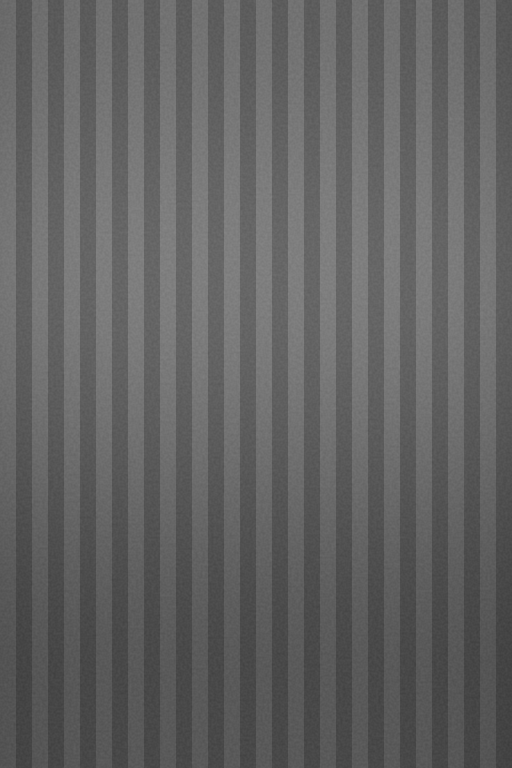
A Shadertoy shader for this pattern:

```glsl
float hash(vec2 p) {
    p = fract(p * vec2(0.1031, 0.1137));
    p += dot(p, p.yx + 33.33);
    return fract((p.x + p.y) * p.x * 7.13);
}

vec2 gradient(vec2 cell) {
    float angle = 6.2832 * hash(cell);
    return vec2(cos(angle), sin(angle));
}

float gradientNoise(vec2 p) {
    vec2 i = floor(p), f = fract(p);
    vec2 w = f * f * f * (f * (f * 6.0 - 15.0) + 10.0);
    vec2 e = vec2(1.0, 0.0);
    float bottom = mix(dot(gradient(i), f), dot(gradient(i + e), f - e), w.x);
    float top = mix(dot(gradient(i + e.yx), f - e.yx), dot(gradient(i + e.xx), f - e.xx), w.x);
    return mix(bottom, top, w.y);
}

// Coverage of the light half of each of the stripe pairs
float lightStripe(float x, float count) {
    float edge = abs(fract(x * count + 0.25) - 0.5) - 0.25;
    float blur = 0.5 * count / iResolution.x;
    return 1.0 - smoothstep(-blur, blur, edge);
}

void mainImage(out vec4 fragColor, in vec2 fragCoord) {
    vec2 uv = fragCoord / iResolution.xy;

    // Soft glow in the upper half, fading to a dark base
    float shade = mix(0.35, 0.497, smoothstep(0.1, 0.66, uv.y));
    shade -= 0.05 * smoothstep(0.66, 1.0, uv.y);
    shade *= 1.0 - 0.08 * pow(abs(uv.x * 2.0 - 1.0), 4.0);

    shade *= mix(0.81, 1.0, lightStripe(uv.x, 16.0));

    // Fine paper grain
    vec2 grainPos = fragCoord / iResolution.x * 230.0;
    shade += 0.03 * gradientNoise(grainPos) + 0.02 * gradientNoise(grainPos * 0.57 + 41.3);

    fragColor = vec4(vec3(shade), 1.0);
}
```
